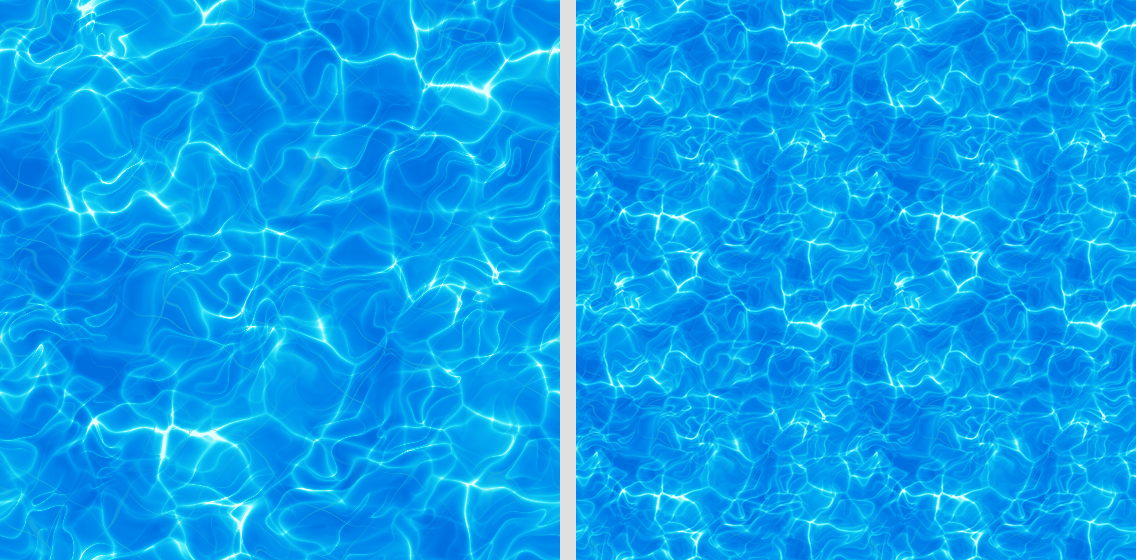
Left: one tile. Right: repeated 2 by 2.
This texture is drawn by a Shadertoy shader. Its source:

```glsl
// Sunlit pool water: a bent web of caustic light over soft blue depth.
// Warped cell borders form the bright web, folded gradient noise the wisps,
// and faint diagonal joints lie below. All lattices wrap, so it tiles.

const float TAU = 6.2831853;

vec2 hash2(vec2 cell, float seed) {
    vec3 h = fract(vec3(cell + 1.0, seed + 3.0) * vec3(0.1031, 0.1030, 0.0973));
    h += dot(h, h.yzx + 33.33);
    return fract((h.xx + h.yz) * h.zy);
}

float cornerSlope(vec2 cell, vec2 offset, vec2 period, float seed) {
    float angle = TAU * hash2(mod(cell, period), seed).x;
    return dot(vec2(cos(angle), sin(angle)), offset);
}

// Gradient noise that repeats after "period" cells, about -0.7 to 0.7
float gradNoise(vec2 uv, vec2 period, float seed) {
    vec2 p = uv * period;
    vec2 cell = floor(p);
    vec2 f = p - cell;
    vec2 s = f * f * f * (f * (f * 6.0 - 15.0) + 10.0);
    vec2 e = vec2(1.0, 0.0);
    float low = mix(cornerSlope(cell, f, period, seed),
                    cornerSlope(cell + e.xy, f - e.xy, period, seed), s.x);
    float high = mix(cornerSlope(cell + e.yx, f - e.yx, period, seed),
                     cornerSlope(cell + e.xx, f - e.xx, period, seed), s.x);
    return mix(low, high, s.y);
}

float fbm(vec2 uv, vec2 period, float seed) {
    float sum = 0.0;
    float amplitude = 0.5;
    for (int i = 0; i < 4; i++) {
        sum += amplitude * gradNoise(uv, period, seed + float(i));
        period *= 2.0;
        amplitude *= 0.55;
    }
    return sum;
}

vec2 swirl(vec2 uv, float frequency, float seed) {
    return vec2(gradNoise(uv, vec2(frequency), seed),
                gradNoise(uv, vec2(frequency), seed + 1.0));
}

// Light along cell borders: sharp core, wide halo, hot spots at junctions
float causticWeb(vec2 uv, vec2 period, float coreWidth, float seed) {
    vec2 p = uv * period;
    vec2 home = floor(p);
    vec3 nearest = vec3(9.0);
    for (int y = -1; y <= 1; y++) {
        for (int x = -1; x <= 1; x++) {
            vec2 cell = home + vec2(x, y);
            vec2 site = cell + 0.5 + 0.85 * (hash2(mod(cell, period), seed) - 0.5);
            float d = length(site - p);
            if (d < nearest.x) nearest = vec3(d, nearest.xy);
            else if (d < nearest.y) nearest = vec3(nearest.x, d, nearest.y);
            else nearest.z = min(nearest.z, d);
        }
    }
    float border = nearest.y - nearest.x;
    float junction = nearest.z - nearest.x;
    return 4.0 * exp(-border / coreWidth) + 1.8 * exp(-border / 0.15)
         + 1.0 * exp(-junction / 0.06);
}

// A sheet of light: abrupt on one side, fading slowly on the other,
// with a bright thread along the fold
float foldedSheet(float height) {
    float sheet = height > 0.0 ? exp(-9.0 * height) : exp(50.0 * height);
    return 0.8 * sheet + 0.7 * exp(-38.0 * abs(height));
}

// Patchy coverage from 0 to 1
float patches(vec2 uv, float frequency, float seed) {
    return smoothstep(-0.2, 0.32, gradNoise(uv, vec2(frequency), seed));
}

float thinLine(float dist, float width) {
    return 1.0 - smoothstep(0.3 * width, 1.3 * width, dist);
}

// Distance in canvas units to evenly spaced lines across "direction"
float jointDistance(vec2 uv, vec2 direction) {
    return abs(fract(dot(uv, direction)) - 0.5) / length(direction);
}

vec3 waterColor(float tone) {
    vec3 stops[8] = vec3[8](
        vec3(0.00, 0.44, 0.87), vec3(0.00, 0.51, 0.91),
        vec3(0.00, 0.58, 0.93), vec3(0.01, 0.65, 0.94),
        vec3(0.02, 0.72, 0.94), vec3(0.07, 0.81, 0.96),
        vec3(0.34, 0.93, 0.98), vec3(0.88, 1.00, 0.99));
    vec3 color = stops[0];
    for (int i = 1; i < 8; i++)
        color = mix(color, stops[i], clamp(tone - float(i - 1), 0.0, 1.0));
    return color;
}

void mainImage(out vec4 fragColor, in vec2 fragCoord) {
    vec2 uv = fragCoord / iResolution.xy;
    float lineWidth = max(0.0013, 0.8 / iResolution.y);

    // Bending of the light by the surface; the slant tilts the wisps
    vec2 broadBend = 0.06 * swirl(uv, 4.0, 10.0);
    vec2 fineBend = 0.030 * swirl(uv, 9.0, 14.0) + 0.012 * swirl(uv, 18.0, 18.0);
    vec2 bent = uv + broadBend + fineBend;
    vec2 rippled = uv + broadBend + 1.8 * fineBend;
    vec2 slanted = vec2(rippled.x, 2.0 * rippled.y - rippled.x);

    // Soft depth, then a strong web and a choppy web in their own patches
    float calm = smoothstep(-0.28, 0.22, gradNoise(uv, vec2(3.0), 22.0));
    float shine = smoothstep(-0.35, 0.35, gradNoise(bent, vec2(7.0), 24.0));
    float tone = 0.95 + 5.2 * fbm(rippled, vec2(4.0, 5.0), 30.0);
    tone += 1.3 * fbm(rippled, vec2(20.0, 30.0), 34.0);
    tone += causticWeb(bent, vec2(7.0, 8.0), 0.055, 40.0)
          * mix(0.4, 1.0, calm) * mix(0.55, 1.1, shine);
    tone += causticWeb(rippled, vec2(10.0, 15.0), 0.08, 44.0)
          * (1.0 - 0.75 * calm) * shine * 0.85;

    // Wisps, from broad sheets to small slanted glints
    tone += 2.4 * patches(uv, 5.0, 26.0)
          * foldedSheet(gradNoise(rippled, vec2(5.0, 7.0), 48.0));
    tone += 2.8 * patches(bent, 6.0, 60.0)
          * foldedSheet(gradNoise(slanted, vec2(9.0, 7.0), 62.0));
    tone += 3.0 * patches(bent, 9.0, 64.0) * mix(1.0, 0.45, calm)
          * foldedSheet(gradNoise(slanted, vec2(16.0, 13.0), 66.0));
    tone = min(tone, 4.5 + 0.7 * (tone - 4.5));

    // Faint joints and drifting contour threads
    float joints = max(thinLine(jointDistance(bent, vec2(6.0, 9.0)), lineWidth),
                       thinLine(jointDistance(bent, vec2(9.0, -7.0)), lineWidth));
    float level = abs(gradNoise(rippled, vec2(6.0), 52.0) - 0.18);
    float threads = thinLine(level / 7.0, lineWidth);
    float visible = 0.15 + 0.35 * patches(uv, 8.0, 56.0);

    vec3 color = waterColor(tone);
    color = mix(color, vec3(0.12, 0.74, 0.86), visible * max(joints, threads));
    fragColor = vec4(color, 1.0);
}
```
